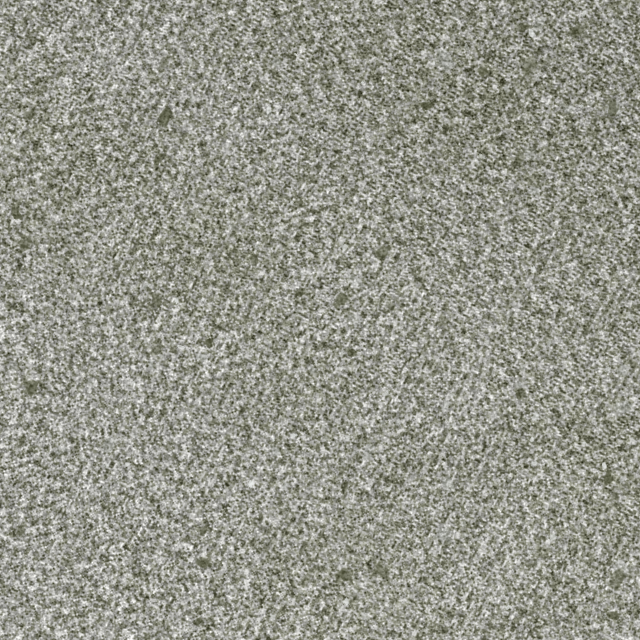
A WebGL 1 fragment shader for this texture:

```glsl
precision highp float;
uniform vec2 u_resolution;

#define GRAIN_CELLS 290.0
#define GRAIN_CONTRAST 0.48
#define CLUMP_CONTRAST 0.25
#define DUST_CONTRAST 0.27
#define CLOUD_CONTRAST 0.07
#define BASE_TONE 0.582
#define DARK_CHIP vec3(0.35, 0.36, 0.27)
#define PALE_CHIP vec3(0.73, 0.74, 0.72)
#define BRIGHT_CHIP vec3(0.86, 0.87, 0.86)

float hash(vec2 p) {
  return fract(sin(dot(p, vec2(127.1, 311.7))) * 43758.5453);
}

float noise(vec2 p) {
  vec2 i = floor(p), f = fract(p);
  f = f * f * (3.0 - 2.0 * f);
  float low = mix(hash(i), hash(i + vec2(1.0, 0.0)), f.x);
  float high = mix(hash(i + vec2(0.0, 1.0)), hash(i + vec2(1.0, 1.0)), f.x);
  return mix(low, high, f.y);
}

mat2 rotation(float angle) {
  float c = cos(angle), s = sin(angle);
  return mat2(c, s, -s, c);
}

float fbm(vec2 p) {
  float sum = 0.0, weight = 0.5;
  for (int i = 0; i < 4; i++) {
    sum += weight * noise(p);
    p = rotation(0.7) * p * 2.1 + 7.3;
    weight *= 0.5;
  }
  return sum / 0.9375;
}

// Scattered ragged ellipses, at most one in each cell; radii in cell units
float chips(vec2 p, float cells, float density, float minRadius, float maxRadius, float seed) {
  vec2 q = p * cells;
  vec2 id = floor(q) + seed;
  if (hash(id) > density) return 0.0;
  vec2 centre = 0.3 + 0.4 * vec2(hash(id + 3.1), hash(id + 5.7));
  float size = hash(id + 9.2);
  float radius = mix(minRadius, maxRadius, size * size);
  vec2 d = rotation(6.2832 * hash(id + 13.4)) * (fract(q) - centre);
  d.y *= mix(1.1, 2.0, hash(id + 17.9));
  float ragged = (noise(d / radius * 1.8 + id * 3.0) - 0.5) * radius * 0.7;
  float edge = cells / min(u_resolution.x, u_resolution.y) + radius * 0.12;
  float opacity = mix(0.5, 1.0, hash(id + 21.3));
  return opacity * (1.0 - smoothstep(-edge, edge, length(d) + ragged - radius));
}

void main() {
  vec2 p = gl_FragCoord.xy / min(u_resolution.x, u_resolution.y);

  // Grain at three scales, turned so that their grids never line up
  float grain = noise(rotation(0.5) * p * GRAIN_CELLS + 40.0) - 0.5;
  float clump = noise(rotation(1.1) * p * GRAIN_CELLS * 0.5 + 90.0) - 0.5;
  float dust = noise(rotation(0.2) * p * GRAIN_CELLS * 1.5 + 10.0) - 0.5;
  float speckle = GRAIN_CONTRAST * grain + CLUMP_CONTRAST * clump + DUST_CONTRAST * dust;

  // Broad clouds, darker and greener towards the upper right
  float cloud = fbm(rotation(0.6) * p * vec2(3.0, 4.5) + 2.0) - 0.5;
  float corner = smoothstep(1.1, 1.9, p.x * 0.9 + p.y);
  float tone = BASE_TONE + 0.012 + speckle + CLOUD_CONTRAST * cloud
    - 0.045 * corner + 0.03 * (0.5 - p.y);

  // Olive in the shadows and in patches, neutral grey in the lights
  float patches = noise(rotation(0.9) * p * GRAIN_CELLS * 0.6 + 150.0) - 0.5;
  float olive = 1.0 - smoothstep(0.38, 0.74, tone + 0.3 * patches + 0.15 * cloud);
  vec3 color = vec3(tone) + mix(vec3(0.0, 0.0, -0.016), vec3(0.0, 0.006, -0.066), olive);

  // Small and large chips keep part of the grain on their surface
  vec3 texture = vec3(speckle);
  color = mix(color, DARK_CHIP + 0.45 * texture, 0.6 * chips(p, 42.0, 0.13, 0.10, 0.24, 11.0));
  color = mix(color, PALE_CHIP + 0.40 * texture, 0.7 * chips(p, 46.0, 0.20, 0.10, 0.26, 57.0));
  color = mix(color, PALE_CHIP - 0.05 + 0.5 * texture, 0.7 * chips(p, 15.0, 0.14, 0.08, 0.24, 83.0));
  color = mix(color, DARK_CHIP + 0.30 * texture, 0.9 * chips(p, 14.0, 0.19, 0.10, 0.22, 31.0));
  color = mix(color, BRIGHT_CHIP + 0.20 * texture, chips(p, 27.0, 0.07, 0.07, 0.17, 71.0));

  gl_FragColor = vec4(clamp(color, 0.0, 1.0), 1.0);
}
```
